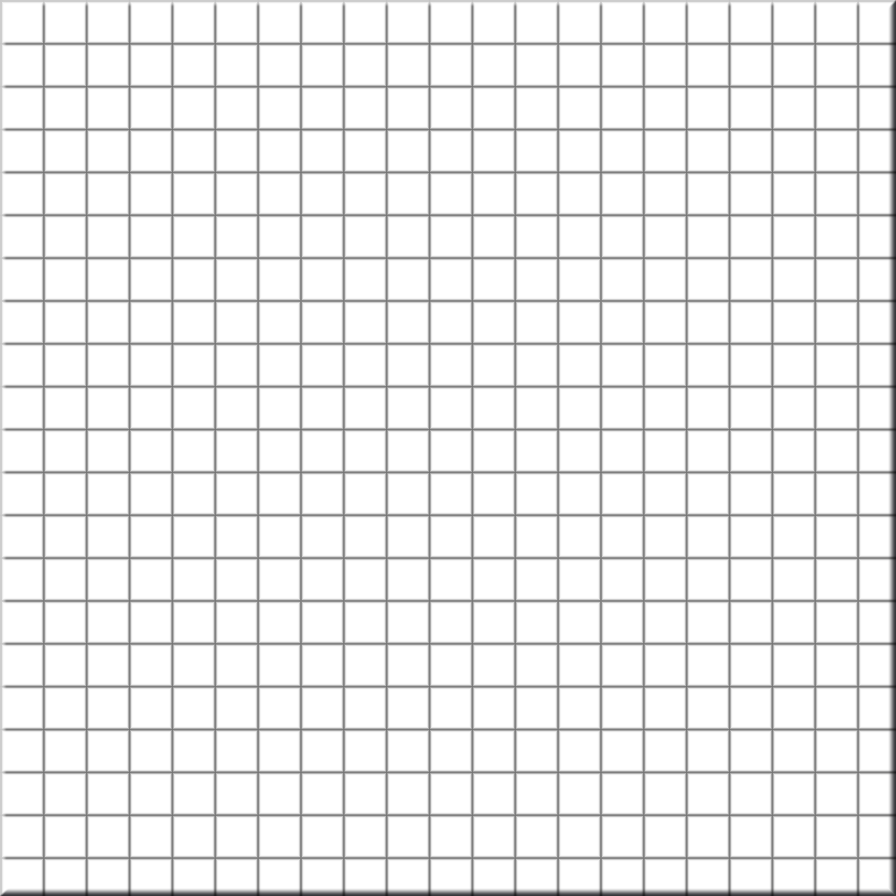
Reproduce this pattern procedurally as a WebGL 1 fragment shader.

```glsl
precision highp float;
// Square grid of thin, soft grey lines on a white bevelled tile.
// Each line is a Gaussian of the distance to the nearest repeat; the bevel
// bleaches lines at the left and top and darkens the right and bottom rims.

uniform vec2 u_resolution;

#define PITCH 0.04783        // spacing of the lines
#define FIRST_LINE 0.00109   // centre of the line on the left and top rims
#define LINE_SIGMA 0.0012    // softness of a line
#define LINE_DARKNESS 0.51
#define CROSSING_BOOST 0.12  // extra darkness where two lines meet
#define BLEACH_WIDTH 0.008
#define BLEACH_KEEP 0.42     // line strength left inside the bleached rim
#define SHADOW_WIDTH 0.0095
#define SHADOW_DARKNESS 0.79
#define SHADOW_TINT vec3(1.0, 1.0, 0.98)

// Strength of the lines across one axis, never thinner than a pixel.
float softLine(float position, float pixel) {
  float cell = fract((position - FIRST_LINE) / PITCH + 0.5) - 0.5;
  float sigma = max(LINE_SIGMA, 0.5 * pixel);
  float d = cell * PITCH / sigma;
  return LINE_DARKNESS * LINE_SIGMA / sigma * exp(-0.5 * d * d);
}

void main() {
  // Measure from the top left, where the grid starts.
  vec2 p = gl_FragCoord.xy / u_resolution;
  p.y = 1.0 - p.y;
  vec2 pixel = 1.0 / u_resolution;

  // Grid lines, slightly darker at the crossings.
  float across = softLine(p.x, pixel.x);
  float down = softLine(p.y, pixel.y);
  float lines = max(across, down) + CROSSING_BOOST * across * down;

  // Lit rim: the lines fade near the left and top.
  float litDistance = min(p.x, p.y);
  lines *= mix(BLEACH_KEEP, 1.0, smoothstep(0.003, BLEACH_WIDTH, litDistance));

  // Shaded rim along the right and bottom, mitred at the lit corners.
  vec2 toEnd = 1.0 - p;
  float rimDistance = min(toEnd.x, toEnd.y);
  float shadow = 1.0 - smoothstep(0.0, SHADOW_WIDTH, rimDistance);
  shadow *= smoothstep(-0.002, 0.003, litDistance - rimDistance);

  vec3 color = vec3(1.0 - lines);
  color *= 1.0 - SHADOW_DARKNESS * shadow * SHADOW_TINT;
  gl_FragColor = vec4(color, 1.0);
}
```
